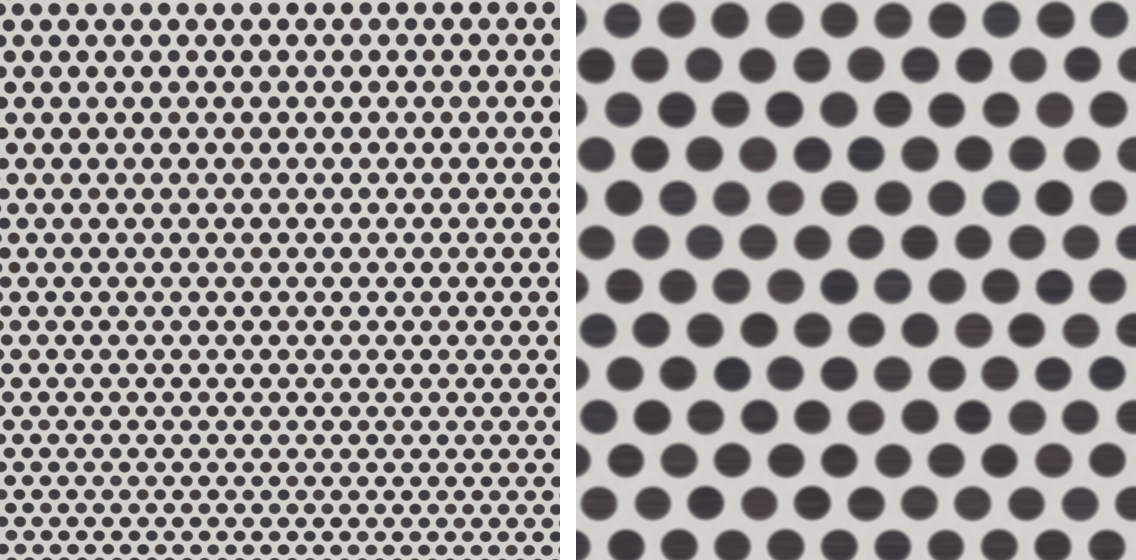
Left: the whole. Right: its middle third, enlarged.
This texture is drawn by a Shadertoy shader. Its source:

```glsl
const vec3 PLATE = vec3(0.825, 0.818, 0.805);
const vec3 HOLE_DARK = vec3(0.215, 0.205, 0.215);
const vec3 HOLE_LIGHT = vec3(0.315, 0.295, 0.295);
const float ROW_HEIGHT = 0.866;   // triangular lattice, in column pitches
const float HOLE_RADIUS = 0.338;

float hash(vec2 p) {
    return fract(sin(dot(p, vec2(127.1, 311.7))) * 43758.5453);
}

float valueNoise(vec2 p) {
    vec2 cell = floor(p);
    vec2 f = fract(p);
    f = f * f * (3.0 - 2.0 * f);
    float low = mix(hash(cell), hash(cell + vec2(1.0, 0.0)), f.x);
    float high = mix(hash(cell + vec2(0.0, 1.0)), hash(cell + 1.0), f.x);
    return mix(low, high, f.y);
}

// Lattice coordinates: rows crowd and columns narrow toward the bottom
vec2 tiltedLattice(vec2 uv) {
    float down = 0.5 - (uv.y - 0.5) * (1.0 - 0.006 * (uv.x - 0.5));
    float d = down - 0.0156;
    float pitch = mix(0.0327, 0.0313, down);
    return vec2((uv.x - 0.522) / pitch, d * (35.4 + 3.0 * d));
}

// Dim interior with a faint horizontal sheen, different in every hole
vec3 holeColor(vec2 local, vec2 id) {
    float tone = 0.15 + 0.35 * hash(id);
    float streaks = valueNoise(vec2(local.x * 3.0, local.y * 14.0) + id * 17.0);
    float sheenY = 0.16 * (hash(id + 5.3) - 0.5);
    float sheen = exp(-pow((local.y - sheenY) / 0.05, 2.0));
    tone += 0.5 * (streaks - 0.4) + 0.35 * sheen * hash(id + 9.1);
    vec3 tint = vec3(0.012, 0.0, -0.012) * (hash(id + 2.7) - 0.5) * 2.0;
    return mix(HOLE_DARK, HOLE_LIGHT, tone) + tint;
}

// Painted surface: broad uneven light and fine grain
vec3 plateColor(vec2 uv) {
    float light = 0.02 * (valueNoise(uv * 3.0) - 0.5);
    float grain = 0.018 * (valueNoise(uv * 260.0) - 0.5);
    return PLATE + light + grain;
}

void mainImage(out vec4 fragColor, in vec2 fragCoord) {
    vec2 uv = fragCoord / iResolution.xy;
    vec2 lattice = tiltedLattice(uv);

    // Nearest hole, with odd rows shifted by half a column
    float row = floor(lattice.y + 0.5);
    float x = lattice.x + 0.5 * mod(row, 2.0);
    vec2 id = vec2(floor(x + 0.5), row);
    vec2 local = vec2(x - id.x, (id.y - lattice.y) * ROW_HEIGHT);

    // Slightly uneven punching
    float radius = HOLE_RADIUS + 0.012 * (hash(id + 3.9) - 0.5);
    vec2 jitter = 0.02 * (vec2(hash(id + 1.3), hash(id + 7.7)) - 0.5);
    local -= jitter;
    float edge = length(local) - radius;
    float softness = max(0.06, 31.0 / iResolution.y);
    float plateMask = smoothstep(-softness, softness, edge);

    // Thin worn lip, lighter along the lower side
    float lip = exp(-pow((edge + 0.05) / 0.035, 2.0));
    float lower = clamp(0.5 - local.y / (2.0 * radius), 0.0, 1.0);
    vec3 inside = holeColor(local, id) + 0.07 * lip * lower;

    vec3 color = mix(inside, plateColor(uv), plateMask);
    fragColor = vec4(color, 1.0);
}
```
